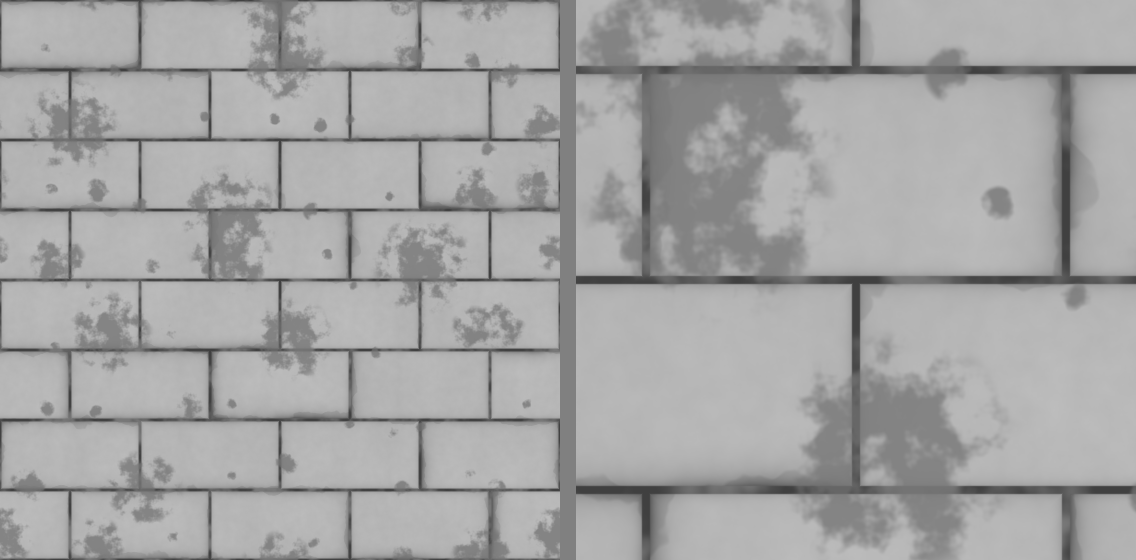
Left: the whole. Right: its middle third, enlarged.
Write a WebGL 1 fragment shader that draws this texture.

```glsl
precision highp float;

uniform vec2 u_resolution;

#define COLUMNS 4.0
#define ROWS 8.0
#define JOINT_WIDTH 0.0048
#define BLOCK_GREY 0.712
#define JOINT_DARK 0.25
#define JOINT_LIGHT 0.47
#define STAIN_GREY 0.45
#define STAIN_OPACITY 0.75
#define STAIN_CELLS 8.0
#define SHADE_WIDTH 0.009
#define SHADE_STRENGTH 0.26
#define TIDE_REACH 0.022

vec2 hash2(vec2 p) {
  vec3 q = fract(p.xyx * vec3(0.1031, 0.1030, 0.0973));
  q += dot(q, q.yzx + 33.33);
  return fract((q.xx + q.yz) * q.zy);
}

float cornerSlope(vec2 corner, vec2 offset, vec2 period) {
  float angle = 6.2832 * hash2(mod(corner, period) + 0.5).x;
  return dot(vec2(cos(angle), sin(angle)), offset);
}

// Gradient noise that wraps over the unit square
float gradientNoise(vec2 uv, vec2 period) {
  vec2 p = uv * period;
  vec2 i = floor(p);
  vec2 f = p - i;
  vec2 w = f * f * f * (f * (f * 6.0 - 15.0) + 10.0);
  vec2 e = vec2(1.0, 0.0);
  float low = mix(cornerSlope(i, f, period),
                  cornerSlope(i + e.xy, f - e.xy, period), w.x);
  float high = mix(cornerSlope(i + e.yx, f - e.yx, period),
                   cornerSlope(i + e.xx, f - e.xx, period), w.x);
  return mix(low, high, w.y);
}

float fbm(vec2 uv, vec2 period) {
  float sum = 0.0;
  float amplitude = 1.0;
  for (int octave = 0; octave < 4; octave++) {
    sum += amplitude * gradientNoise(uv, period);
    uv += vec2(0.37, 0.19);
    period *= 2.0;
    amplitude *= 0.55;
  }
  return sum;
}

// Scattered cloudy stains, mostly hanging around the bed joints
float stainMask(vec2 uv) {
  vec2 p = uv * STAIN_CELLS;
  vec2 cell = floor(p);
  float core = 0.0;
  for (int y = -1; y <= 1; y++) {
    for (int x = -1; x <= 1; x++) {
      vec2 c = cell + vec2(float(x), float(y));
      vec2 id = mod(c, STAIN_CELLS);
      vec2 jitter = hash2(id + 120.0);
      float size = mix(0.1, 0.85, pow(hash2(id + 160.0).x, 4.0));
      vec2 center = c + vec2(jitter.x, jitter.y * 0.6 - 0.2);
      core = max(core, 1.0 - length(p - center) / size);
    }
  }
  float cloud = fbm(uv, vec2(32.0));
  return smoothstep(0.1, 0.85, core + 1.1 * cloud) * smoothstep(0.0, 0.3, core);
}

void main() {
  vec2 uv = gl_FragCoord.xy / u_resolution;
  float pixel = 1.0 / min(u_resolution.x, u_resolution.y);

  // Running bond: even rows shift by half a block
  vec2 grid = uv * vec2(COLUMNS, ROWS);
  float row = floor(grid.y);
  grid.x += 0.5 * (1.0 - mod(row, 2.0));
  vec2 id = vec2(mod(floor(grid.x), COLUMNS), mod(row, ROWS));
  vec2 blockSize = 1.0 / vec2(COLUMNS, ROWS);
  vec2 local = fract(grid) * blockSize;
  vec4 sides = vec4(local, blockSize - local) - 0.5 * JOINT_WIDTH;
  float edge = min(min(sides.x, sides.y), min(sides.z, sides.w));

  // Block face: tone per block, mottling, faint streaks and grain
  vec2 seed = hash2(id + 200.0);
  vec2 blockUv = uv + seed;
  float mottle = fbm(blockUv, vec2(8.0));
  float grey = BLOCK_GREY + 0.012 * (seed.x - 0.5) + 0.022 * mottle;
  grey += 0.012 * gradientNoise(blockUv, vec2(32.0, 4.0));
  grey += 0.012 * fbm(uv, vec2(64.0));

  // Uneven soft shade along each side
  vec4 wear = vec4(hash2(id + 40.0), hash2(id + 80.0));
  vec4 falloff = exp(-max(sides, 0.0) / SHADE_WIDTH);
  float patchy = clamp(0.8 + 1.2 * mottle, 0.2, 1.6);
  grey -= SHADE_STRENGTH * patchy * dot(wear * wear * wear, falloff);
  grey -= 0.09 * exp(-max(edge, 0.0) / 0.003);

  // Dirt tide marks with a crisper outline
  float ripple = fbm(blockUv, vec2(16.0));
  vec4 reach = TIDE_REACH * (wear - 0.65 + 0.8 * ripple);
  vec4 tide = smoothstep(vec4(0.0), vec4(0.003), reach - sides);
  grey -= 0.055 * max(max(tide.x, tide.y), max(tide.z, tide.w));

  // Joints with blotchy mortar
  float mortar = smoothstep(-0.3, 0.5, fbm(uv + 0.43, vec2(16.0)));
  float joint = 1.0 - smoothstep(-pixel, pixel, edge);
  grey = mix(max(grey, 0.38), mix(JOINT_DARK, JOINT_LIGHT, mortar), joint);

  // Stains cover blocks and joints alike
  grey = mix(grey, STAIN_GREY, STAIN_OPACITY * stainMask(uv));
  gl_FragColor = vec4(vec3(grey), 1.0);
}
```
